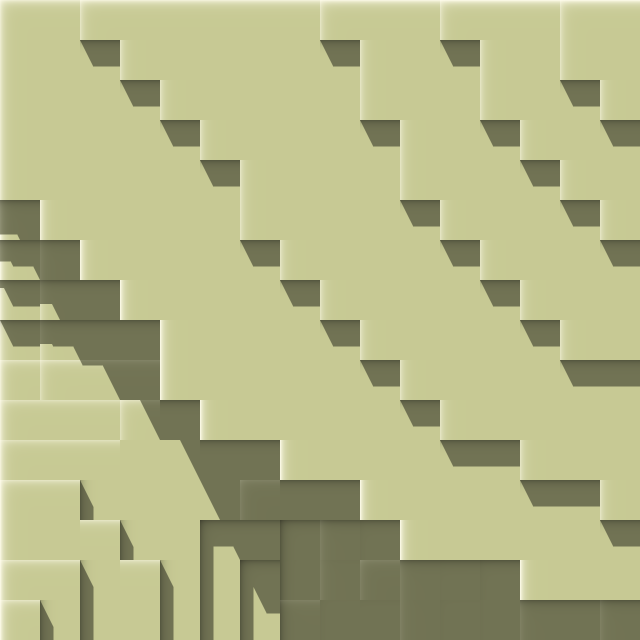
This background is drawn by a WebGL 1 fragment shader. Its source:

```glsl
precision highp float;
// Draws stepped block terraces seen from above, with slanted shadows and glowing edges.
uniform vec2 u_resolution;

const float GRID = 16.0;                     // blocks along each side
const vec3 GROUND = vec3(0.78, 0.79, 0.58);
const vec3 SHADOW = vec3(0.445, 0.452, 0.33);
const vec3 GLOW = vec3(1.0, 0.99, 0.93);
const vec2 LEVELS_PER_CELL = vec2(3.0, 1.5); // rise of the light ray per cell
const float TOP_LEVEL = 4.0;
const float RIM_LEVEL = -2.7;                // ground beyond the upper border
const float PIT_LEVEL = -10.0;
const float EDGE_FALLOFF = 10.0;
const float CONTACT_DARK = 0.27;

float hash(vec2 p) {
  return fract(sin(dot(p, vec2(12.99, 78.23))) * 437.58);
}

// One where the column lies right of a curved terrace border.
float terrace(vec2 cell, float start, float slope, float bend, float power) {
  float border = start + slope * cell.y + bend * pow(max(cell.y, 0.0) / 10.0, power);
  return step(floor(border), cell.x);
}

// First column of the plateau in each row.
float cliffColumn(float row) {
  float s = row - 5.0;
  if (s < 0.0) return 0.0;
  return floor(1.88 + 0.7 * s + 7.5 * pow(s / 10.0, 3.5) + 0.2 * sin(1.15 * s));
}

// Valley, low mound and pit below the cliff.
float lowland(vec2 cell) {
  float col = cell.x;
  float row = cell.y;
  if (row < 9.0) return 1.0 - row + 0.1 * step(1.0, col);
  if (row < 10.0) return -6.3 + 0.1 * step(1.0, col);
  if (row < 11.0) return -6.1 + 0.1 * step(3.0, col);
  if (row > 12.0 && col > 6.0) return PIT_LEVEL + 0.2 * hash(cell);
  float level = -6.0;
  if (row > 11.0 && col < min(row - 10.0, 4.0)) level += 1.0;
  if (row > 13.0 && col < 2.0) level += 1.0;
  if (row > 14.0 && col < 1.0) level += 1.0;
  if (row > 12.0 && col > 4.0) level -= 1.0;
  if (row > 13.0 && col > 5.0) level -= 1.0;
  if (row < 13.0 && row > 11.0 && col > 5.0) level += 0.1;
  return level;
}

float blockLevel(vec2 cell) {
  if (cell.y < 0.0) return RIM_LEVEL;
  if (cell.x < 0.0) return cell.y < 5.0 ? RIM_LEVEL : PIT_LEVEL;
  if (cell.x < cliffColumn(cell.y)) return lowland(cell);
  return terrace(cell, 2.9, 0.8, 1.04, 5.0)
       + terrace(cell, 8.55, 0.5, 5.0, 4.0)
       + terrace(cell, 11.55, 0.5, 24.0, 4.0)
       + terrace(cell, 14.4, 0.5, 24.0, 4.0);
}

// Walks from block to block toward the light at the upper left.
float sunlight(vec2 p, float level) {
  vec2 cell = floor(p);
  vec2 next = (p - cell) * LEVELS_PER_CELL;
  for (int i = 0; i < 24; i++) {
    float rise = min(next.x, next.y);
    if (level + rise > TOP_LEVEL) break;
    vec2 axis = next.x < next.y ? vec2(1.0, 0.0) : vec2(0.0, 1.0);
    cell -= axis;
    next += axis * LEVELS_PER_CELL;
    if (blockLevel(cell) > level + rise) return 0.0;
  }
  return 1.0;
}

// Glow on a raised edge, contact shade at the foot of a wall.
vec3 shadeEdge(vec3 color, float drop, float dist, float lit) {
  float fade = exp(-EDGE_FALLOFF * dist);
  float glow = step(0.01, drop) * min(0.48 + 0.1 * drop, 1.0);
  color = mix(color, GLOW, glow * fade * mix(0.22, 1.0, lit));
  return color * (1.0 - CONTACT_DARK * clamp(-drop, 0.0, 1.0) * fade);
}

vec3 terrain(vec2 p) {
  vec2 cell = floor(p);
  vec2 inside = p - cell;
  float level = blockLevel(cell);
  float lit = sunlight(p, level);
  vec3 color = mix(SHADOW, GROUND, lit);
  float dropLeft = level - blockLevel(cell - vec2(1.0, 0.0));
  float dropAbove = level - blockLevel(cell - vec2(0.0, 1.0));
  color = shadeEdge(color, dropLeft, inside.x, lit);
  return shadeEdge(color, dropAbove, inside.y, lit);
}

void main() {
  // Four samples per pixel smooth the edges; rows count downward.
  vec3 color = vec3(0.0);
  for (int i = 0; i < 4; i++) {
    float n = float(i);
    vec2 offset = vec2(mod(n, 2.0), floor(n / 2.0)) * 0.5 - 0.25;
    vec2 uv = (gl_FragCoord.xy + offset) / u_resolution;
    color += terrain(vec2(uv.x, 1.0 - uv.y) * GRID);
  }
  gl_FragColor = vec4(color * 0.25, 1.0);
}
```
